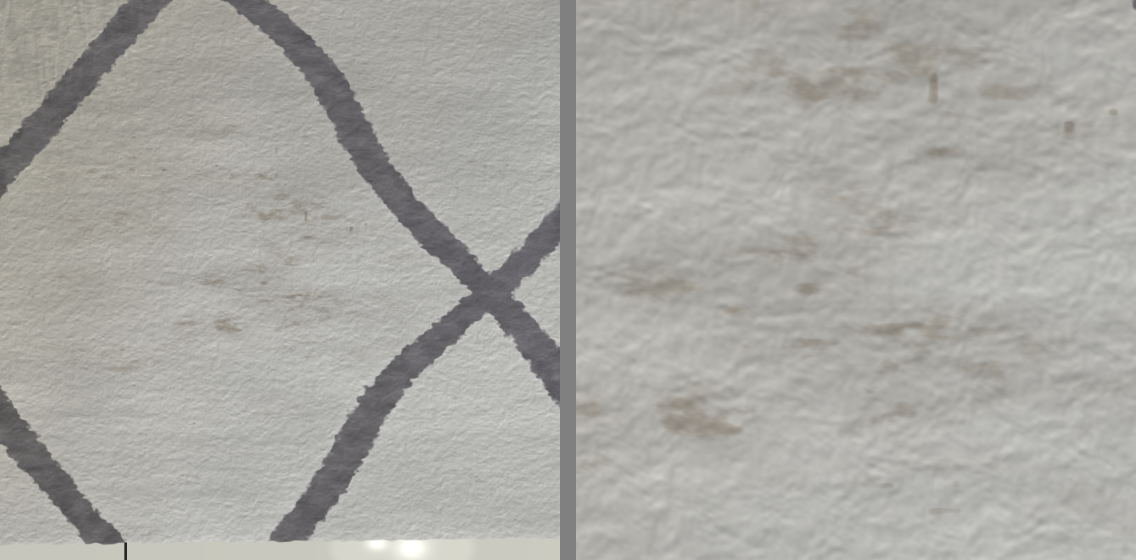
Left: the whole. Right: its middle third, enlarged.
Give the GLSL for this pattern, as a Shadertoy shader.

```glsl
// Pale wool rug with a hand-drawn charcoal diamond trellis, ending at a pale floor strip.

const vec3 WOOL_WARM = vec3(0.658, 0.645, 0.604);
const vec3 WOOL_COOL = vec3(0.692, 0.692, 0.680);
const vec3 CHARCOAL = vec3(0.395, 0.388, 0.385);
const vec3 STAIN = vec3(0.45, 0.41, 0.35);
const vec3 FLOOR_COLOR = vec3(0.775, 0.775, 0.735);
const float RUG_EDGE = 0.033;
const float BAND_HALF_WIDTH = 0.0275;

float hash(vec2 p) {
    return fract(sin(dot(p, vec2(127.1, 311.7))) * 43758.5453);
}

float noise(vec2 p) {
    vec2 i = floor(p), f = fract(p);
    f = f * f * (3.0 - 2.0 * f);
    return mix(mix(hash(i), hash(i + vec2(1, 0)), f.x),
               mix(hash(i + vec2(0, 1)), hash(i + vec2(1, 1)), f.x), f.y);
}

float fbm(vec2 p) {
    float sum = 0.0, amp = 0.5;
    for (int i = 0; i < 4; i++) {
        sum += amp * noise(p);
        p = mat2(0.96, 0.28, -0.28, 0.96) * p * 2.03 + 17.3;
        amp *= 0.5;
    }
    return sum;
}

// Distance to the nearest of many parallel lines x = offset + slope * drop.
float lineDistance(vec2 p, float slope, float offset, float period) {
    float t = (p.x - slope * p.y - offset) / period;
    return abs(fract(t + 0.5) - 0.5) * period / sqrt(1.0 + slope * slope);
}

// Distance to the trellis; p.y is measured downward from the top.
float trellis(vec2 p) {
    float sway = 0.006 + 0.043 * sin(13.1 * p.y) * exp(-2.5 * p.y);
    float bowY = (p.y - 0.68) / 0.14;
    float bow = -0.055 * exp(-bowY * bowY) * smoothstep(0.2, 0.5, p.x);
    float falling = lineDistance(p - vec2(sway, 0.0), 0.83, 0.43, 1.05);
    float rising = lineDistance(p - vec2(bow, 0.0), -0.86, 0.267, 1.075);
    return min(falling, rising);
}

float pileHeight(vec2 p) {
    vec2 q = p + 0.008 * vec2(noise(p * 45.0), noise(p * 45.0 + 9.0));
    return noise(q * vec2(70, 120)) + 0.7 * noise(q * vec2(150, 210) + 4.0)
         + 0.35 * noise(q * vec2(270, 330) + 7.0);
}

float glow(vec2 p, vec2 center, vec2 radius) {
    vec2 d = (p - center) / radius;
    return exp(-dot(d, d));
}

vec3 woolColor(vec2 p) {
    float cool = smoothstep(0.15, 0.85, 0.6 * p.x + 0.45 * (1.0 - p.y) + 0.25 * fbm(p * 4.0));
    vec3 color = mix(WOOL_WARM, WOOL_COOL, cool);

    // Horizontal weave streaks and broad fading
    color *= 1.0 + 0.11 * (fbm(p * vec2(5, 42)) - 0.47) + 0.09 * (fbm(p * 7.0 + 3.0) - 0.47);
    color *= mix(1.035, 0.955, smoothstep(0.2, 1.0, p.y));

    // Brown wear in small crumbs around the middle
    float worn = glow(p, vec2(0.38, 0.53), vec2(0.32, 0.24));
    float crumb = smoothstep(0.5, 0.8, fbm(p * vec2(38, 85) + 5.0));
    float patch_ = smoothstep(0.40, 0.68, fbm(p * vec2(8, 22) + 12.0));
    float speck = smoothstep(0.84, 0.97, noise(p * vec2(75, 135) + 31.0))
                * smoothstep(0.50, 0.70, fbm(p * vec2(9, 20) + 8.0));
    float stain = worn * patch_ * (0.14 + 0.55 * crumb) + (0.2 + 0.4 * worn) * speck;
    return mix(color, STAIN, clamp(stain, 0.0, 0.8));
}

vec3 rugColor(vec2 p, float aa) {
    // Tufts fray the band edges
    float fray = 0.008 * (noise(p * vec2(60, 90)) - 0.5)
               + 0.007 * (noise(p * vec2(150, 190)) - 0.5);
    float wander = 0.006 * (noise(p * 9.0) - 0.5);
    float d = trellis(vec2(p.x, 1.0 - p.y)) + fray + wander - BAND_HALF_WIDTH;
    float band = 1.0 - smoothstep(-aa - 0.0018, aa + 0.0018, d);

    vec3 charcoal = CHARCOAL * (0.82 + 0.38 * fbm(p * vec2(35, 55)));
    charcoal += vec3(0.0, 0.0, 0.022) * p.x + 0.02 * (p.x - 0.5);
    vec3 wool = woolColor(p) * (1.0 + 0.05 * exp(-abs(d) * 160.0));
    vec3 color = mix(wool, charcoal, band);

    // Side light over the pile, with brushed upright fibres at the top left
    float relief = pileHeight(p) - pileHeight(p + vec2(0.0015, -0.0028));
    color *= 1.0 + 0.135 * relief + 0.04 * (noise(p * vec2(300, 380)) - 0.5);
    float brushed = smoothstep(0.60, 1.0, p.y) * smoothstep(0.45, 0.0, p.x);
    vec2 lean = vec2(p.x + 0.02 * noise(p * 14.0) + 0.06 * p.y, p.y);
    color *= 1.0 + 0.14 * brushed * (noise(lean * vec2(170, 32)) - 0.5);
    return color;
}

vec3 floorColor(vec2 p, float aa) {
    vec3 color = FLOOR_COLOR + 0.02 * p.x;
    float halo = length((p - vec2(0.718, 0.02)) / vec2(0.135, 0.06));
    color += 0.05 * (1.0 - smoothstep(0.85, 1.05, halo));
    color += 0.22 * glow(p, vec2(0.673, 0.029), vec2(0.018, 0.012));
    color += 0.24 * glow(p, vec2(0.735, 0.022), vec2(0.028, 0.022));
    float seam = 1.0 - smoothstep(0.0015, 0.0015 + aa, abs(p.x - 0.2245));
    return mix(color, vec3(0.16, 0.15, 0.14), seam);
}

void mainImage(out vec4 fragColor, in vec2 fragCoord) {
    vec2 p = fragCoord / iResolution.xy;
    float aa = 1.0 / min(iResolution.x, iResolution.y);
    float edge = RUG_EDGE - 0.006 * (1.0 - p.x) + 0.006 * p.x
               + 0.004 * (noise(vec2(p.x * 70.0, 2.0)) - 0.5);
    float onRug = smoothstep(-aa, aa, p.y - edge);
    vec3 rug = rugColor(p, aa) * (1.0 + 0.09 * exp(-abs(p.y - edge) * 180.0));
    fragColor = vec4(clamp(mix(floorColor(p, aa), rug, onRug), 0.0, 1.0), 1.0);
}
```
